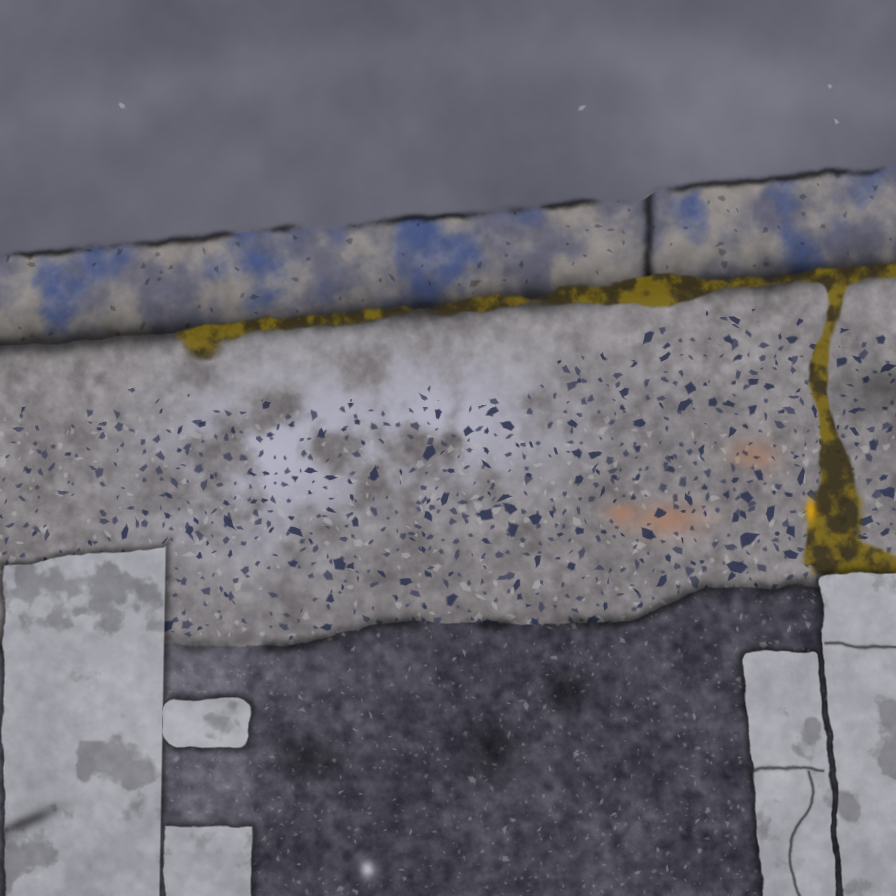
Give the GLSL for this texture, as a Shadertoy shader.

```glsl
// Street edge seen from above: smooth pavement, rounded curb, exposed-aggregate
// slab, dark asphalt and worn white paint, with moss growing along the joints.
// Layers are painted back to front using noisy edges and hashed angular stones.

float hash(vec2 p) {
  return fract(sin(dot(p, vec2(127.1, 311.7))) * 43758.5);
}

float noise(vec2 p) {
  vec2 i = floor(p), f = fract(p);
  f *= f * (3. - 2. * f);
  return mix(mix(hash(i), hash(i + vec2(1, 0)), f.x),
             mix(hash(i + vec2(0, 1)), hash(i + 1.), f.x), f.y);
}

// Layered noise centred on zero
float fbm(vec2 p) {
  float sum = -.5, amp = .52;
  for (int i = 0; i < 5; i++) {
    sum += amp * noise(p);
    p = mat2(1.6, 1.2, -1.2, 1.6) * p + 7.3;
    amp *= .5;
  }
  return sum;
}

// Coverage of the negative side of a signed distance
float fill(float d) {
  float soft = max(1. / iResolution.y, .0015);
  return smoothstep(soft, -soft, d);
}

// Soft spot at x, y with radii rx, ry
float glow(vec2 p, float x, float y, float rx, float ry) {
  vec2 q = (p - vec2(x, y)) / vec2(rx, ry);
  return exp(-dot(q, q));
}

float line(float d, float width) {
  return exp(-d * d / (width * width));
}

// Signed distance to a box given by its left, bottom, right and top
float box(vec2 p, float l, float b, float r, float t) {
  vec2 d = max(vec2(l, b) - p, p - vec2(r, t));
  return length(max(d, 0.)) + min(max(d.x, d.y), 0.);
}

// Angular chips, one per jittered cell; density is the share of cells used
float stones(vec2 p, float scale, float density) {
  p *= scale;
  float mask = 0., soft = scale * max(1. / iResolution.y, .0016);
  for (int k = 0; k < 9; k++) {
    vec2 id = floor(p) + vec2(k % 3, k / 3) - 1.;
    vec2 q = p - id - .15 - .7 * vec2(hash(id + .3), hash(id + 5.7));
    float turn = 6.28 * hash(id + 2.1), h = hash(id + 8.4), d = -1.;
    q *= mat2(cos(turn), sin(turn), -sin(turn), cos(turn));
    q.y *= 1. + 1.1 * hash(id + 4.9);
    for (float s = 0.; s < 5.; s++) {
      float a = 1.257 * s + .9 * hash(id + s * 3.7);
      d = max(d, dot(q, vec2(cos(a), sin(a))) - (.11 + .23 * h * h) * (.6 + .6 * hash(id - s)));
    }
    mask = max(mask, step(hash(id + 6.6), density) * smoothstep(soft, -soft, d));
  }
  return mask;
}

void mainImage(out vec4 fragColor, in vec2 fragCoord) {
  vec2 p = fragCoord / iResolution.xy;
  float broad = fbm(p * 5.), mid = fbm(p * 22. + 3.), fine = fbm(p * 90.);
  float patchy = smoothstep(-.25, .12, mid);
  vec2 w = p + .011 * vec2(fbm(p * 28.), fbm(p * 28. + 9.));

  // Smooth pavement with a faint pale arc
  vec3 col = vec3(.385, .385, .435) + .09 * broad + .05 * mid;
  col += .035 * line(p.y - .945 + .3 * (p.x - .55) * (p.x - .55), .035) + .06 * glow(p, .82, .88, .14, .08);
  col = mix(col, vec3(.68), .6 * stones(p, 38., .012));

  // Curb, shaded round, with a dark crack and joint
  float low = w.y - .612 - .088 * w.x, top = low - .102 - .01 * smoothstep(.715, .735, p.x);
  vec3 curb = mix(vec3(.37, .37, .43), vec3(.53, .51, .5), patchy);
  curb = mix(curb, vec3(.27, .32, .48), smoothstep(.02, .35, fbm(p * 17. + 31.)));
  curb *= .76 + .28 * smoothstep(0., .06, low) + .2 * fine - .6 * line(w.x - .725, .006);
  curb *= 1. - .25 * stones(p, 65., .22);
  col = mix(col, curb, fill(top)) * (1. - .6 * line(top, .004) * patchy);

  // Aggregate slab: pale haze, rusty stains, light and navy chips
  vec3 slab = vec3(.495, .48, .49) + .14 * mid + .2 * fine + .035 * smoothstep(.5, .62, p.y);
  float haze = glow(p, .48, .53, .17, .08) + .9 * glow(p, .28, .47, .11, .1);
  slab = mix(slab, vec3(.7, .7, .77), .85 * haze * patchy);
  slab = mix(slab, vec3(.69), .55 * stones(p + .37, 58., .45) * smoothstep(.58, .5, p.y));
  float rust = glow(p, .84, .49, .025, .018) + glow(p, .745, .42, .04, .018) + glow(p, .69, .43, .015, .015);
  slab = mix(slab, vec3(.64, .47, .38), .75 * rust * patchy);
  float chips = smoothstep(.02, -.04, p.y - .555 - .085 * smoothstep(.5, .75, p.x) - .05 * broad);
  slab = mix(slab, vec3(.25, .26, .35), .8 * stones(w, 64., .62 * chips));
  slab = mix(slab, vec3(.19, .21, .31), .9 * stones(w + .71, 41., (.32 + .4 * p.x) * chips));
  slab *= 1. - .3 * glow(p, 1., .57, .07, .025);
  col = mix(col, slab, fill(low)) * (1. - .55 * line(low, .012));

  // Asphalt with pale grit, dark spots and a lighter left margin
  float edge = w.y - .28 - .025 * smoothstep(.3, .45, p.x) - .04 * smoothstep(.68, .8, p.x);
  vec3 tar = vec3(.265, .26, .3) + .12 * mid + .22 * fine + .09 * smoothstep(.29, .27, w.x);
  tar += .07 * glow(p, .26, .25, .13, .03) + .4 * glow(p, .41, .03, .008, .01);
  tar = mix(tar, vec3(.55), .6 * max(stones(w, 88., .11), .7 * stones(p + .53, 130., .2)));
  tar *= 1. - .4 * (glow(p, .55, .165, .025, .025) + glow(p, .63, .23, .02, .02) + glow(p, .345, .155, .03, .02));
  col = mix(col, tar, fill(edge)) * (1. - .5 * line(edge, .008) * patchy);

  // Moss in the joints
  float moss = .8 * line(w.x - .925 - .01 * sin(p.y * 30.), .013) * fill(.37 - p.y) * fill(low);
  moss += glow(p, .932, .42, .035, .065) + .8 * glow(p, .97, .37, .04, .02) + glow(p, .74, .675, .04, .02);
  moss += .7 * line(low, .012) * smoothstep(.08, .3, p.x) + .8 * glow(p, .225, .61, .03, .025);
  vec3 green = mix(vec3(.22, .19, .11), vec3(.46, .39, .1), smoothstep(-.15, .2, fbm(p * 60.)));
  col = mix(col, green, .9 * smoothstep(.42, .68, moss + .7 * mid));
  col = mix(col, vec3(.8, .6, .08), glow(p, .905, .43, .006, .013));

  // Worn white paint: left stripe, two remnants, right-hand blocks
  float paint = max(max(.004 - w.x, p.x - .178 - .018 * p.y), w.y - .366 - .14 * p.x);
  paint = min(paint, min(box(w, .197, .182, .265, .205) - .015, box(w, .184, -1., .28, .078)));
  vec2 lean = w + vec2(.08 * p.y - .011, 0);
  paint = min(paint, min(box(lean, .848, -1., .916, .265) - .008, box(lean, .943, -1., 2., .35) - .012));
  vec3 white = vec3(.635, .635, .665) + .1 * broad + .12 * mid + .1 * fine;
  float cracks = line(w.y - .14, .002) * fill(abs(p.x - .87) - .05) + line(w.y - .28, .002) * fill(.92 - p.x);
  cracks += line(w.x - .893 + .012 * sin(p.y * 40.), .002) * fill(p.y - .14);
  cracks += glow(p - vec2(0, .4 * p.x), .03, .071, .035, .008) + .4 * smoothstep(.12, .22, fbm(p * 20. + 15.));
  white *= 1. - .5 * min(cracks, 1.);
  fragColor = vec4(mix(col * (1. - .45 * line(paint, .006)), white, fill(paint)), 1);
}
```
